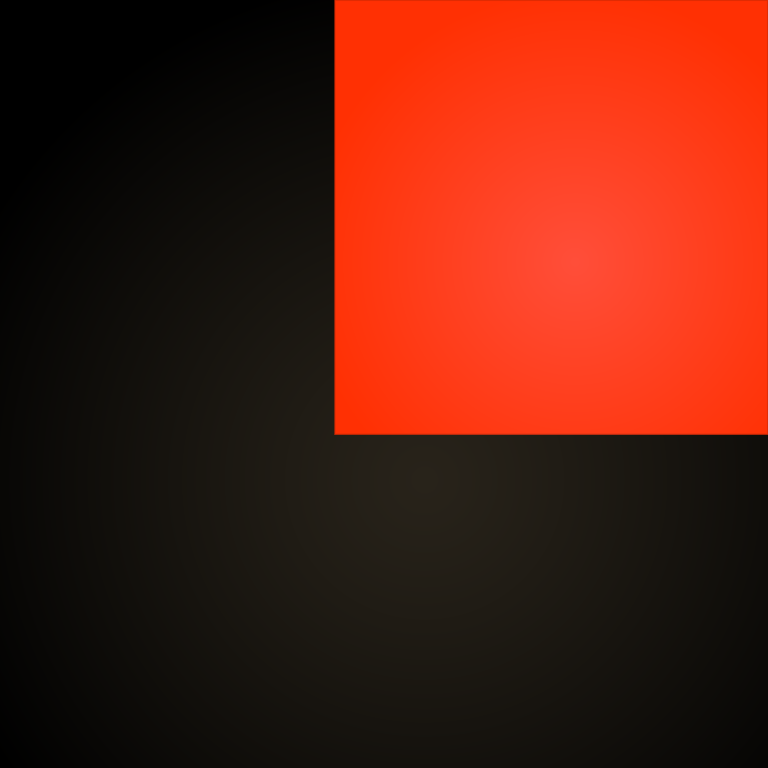
Write a WebGL 2 fragment shader that draws this background.

```glsl
#version 300 es
precision highp float;
// A vivid red square fills the upper right of a near-black field.
// Each surface is a radial gradient; a box distance function cuts the
// square with a smooth edge and a hairline dark rim.

uniform vec2 u_resolution;
out vec4 outColor;

// Square: lower-left and upper-right corners
const vec2 SQUARE_MIN = vec2(0.4355, 0.434);
const vec2 SQUARE_MAX = vec2(1.0, 1.0);
const float RIM_WIDTH = 0.0015;
const float RIM_DARKNESS = 0.12;

// Warm glow on the dark field
const vec2 FIELD_CENTER = vec2(0.553, 0.375);
const float FIELD_RADIUS = 0.66;
const float FIELD_FALLOFF = 1.2;
const vec3 FIELD_GLOW = vec3(0.157, 0.137, 0.102);
const vec3 FIELD_EDGE = vec3(0.0);

// Soft highlight inside the square
const vec2 HIGHLIGHT_CENTER = vec2(0.749, 0.659);
const float HIGHLIGHT_RADIUS = 0.35;
const vec3 HIGHLIGHT_COLOR = vec3(1.0, 0.306, 0.225);
const vec3 SQUARE_COLOR = vec3(1.0, 0.19, 0.012);

// Signed distance to an axis-aligned box, negative inside
float boxDistance(vec2 p, vec2 lower, vec2 upper) {
    vec2 q = abs(p - 0.5 * (lower + upper)) - 0.5 * (upper - lower);
    return length(max(q, 0.0)) + min(max(q.x, q.y), 0.0);
}

// Radial blend from the inner to the outer color
vec3 radialGradient(vec2 p, vec2 center, float radius, float falloff,
                    vec3 inner, vec3 outer) {
    float t = clamp(length(p - center) / radius, 0.0, 1.0);
    return mix(inner, outer, pow(t, falloff));
}

void main() {
    vec2 uv = gl_FragCoord.xy / u_resolution;
    float pixel = 1.0 / min(u_resolution.x, u_resolution.y);

    // Dark field
    vec3 color = radialGradient(uv, FIELD_CENTER, FIELD_RADIUS, FIELD_FALLOFF,
                                FIELD_GLOW, FIELD_EDGE);

    // Red square with its highlight and rim
    vec3 square = radialGradient(uv, HIGHLIGHT_CENTER, HIGHLIGHT_RADIUS, 1.0,
                                 HIGHLIGHT_COLOR, SQUARE_COLOR);
    float d = boxDistance(uv, SQUARE_MIN, SQUARE_MAX);
    float rim = smoothstep(-RIM_WIDTH - 0.5 * pixel, -RIM_WIDTH + 0.5 * pixel, d);
    square *= 1.0 - RIM_DARKNESS * rim;

    // Smooth cut between the two
    float coverage = smoothstep(0.5 * pixel, -0.5 * pixel, d);
    outColor = vec4(mix(color, square, coverage), 1.0);
}
```
